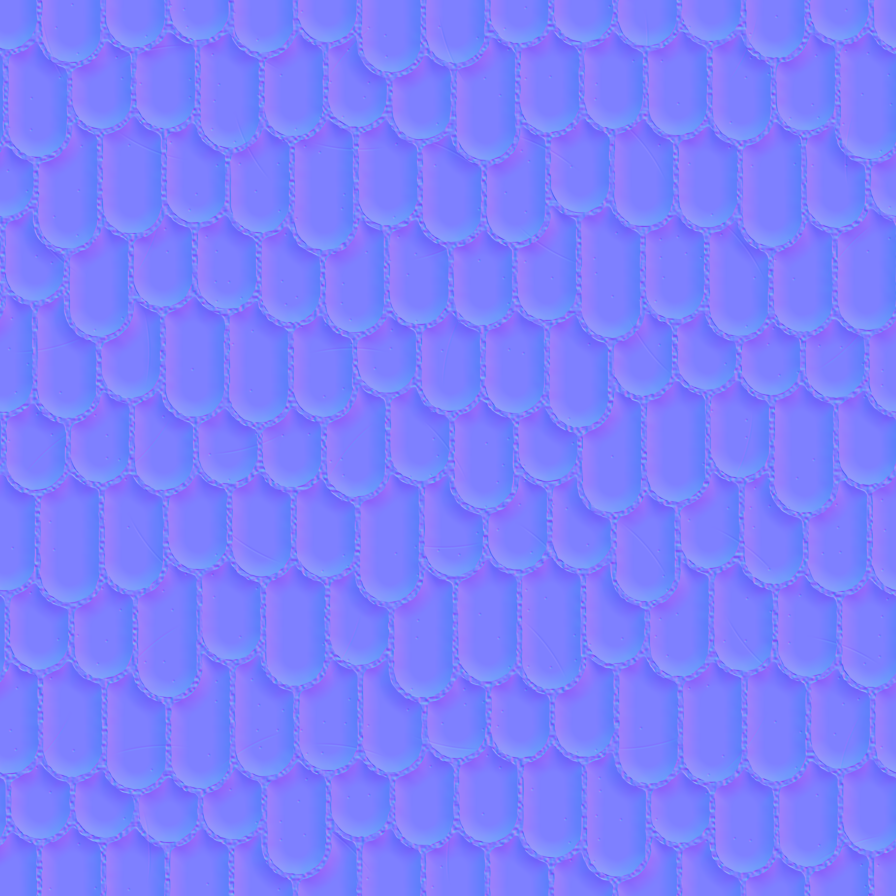
Write a three.js fragment shader that draws this texture map.

```glsl
#define COLUMNS 14.0
#define ROWS 10.0
#define RADIUS (0.5 / COLUMNS)
#define LENGTH_SPREAD 0.48
#define GROUT 0.0028
#define EDGE_WIDTH 0.0016
#define EDGE_HEIGHT 0.0008
#define DISH_WIDTH 0.0195
#define DISH_SLOPE 0.28
#define CORNER 0.008
#define GRAIN 0.0011
#define SAMPLES 2

varying vec2 vUv;

float hash(vec2 p) {
  vec3 q = fract(p.xyx * vec3(0.1031, 0.1030, 0.0973));
  q += dot(q, q.yzx + 33.33);
  return fract((q.x + q.y) * q.z);
}

// Value noise that wraps after the given number of cells
float noise(vec2 uv, float cells) {
  vec2 g = uv * cells, id = floor(g), f = fract(g);
  f = f * f * (3.0 - 2.0 * f);
  vec2 a = mod(id, cells), b = mod(id + 1.0, cells);
  return mix(mix(hash(a), hash(vec2(b.x, a.y)), f.x),
             mix(hash(vec2(a.x, b.y)), hash(b), f.x), f.y);
}

float smoothMin(float a, float b, float k) {
  float h = max(k - abs(a - b), 0.0) / k;
  return min(a, b) - h * h * k * 0.25;
}

// Signed distance to one row of shingles: x exact, y with fused cusps
vec2 rowDistance(vec2 p, float row) {
  float wrappedRow = mod(row, ROWS);
  float phase = 0.589 + 0.5 * mod(row + 1.0, 2.0)
              + 0.046 * cos(6.28318 * (wrappedRow - 8.5) / ROWS);
  float nearest = floor(p.x * COLUMNS - phase + 0.5);
  vec2 d = vec2(1.0);
  for (int i = -1; i <= 1; i++) {
    float column = nearest + float(i);
    float jitter = hash(vec2(mod(column, COLUMNS), wrappedRow) + 17.0) - 0.5;
    float bottom = 1.0 - (row + 0.6 + LENGTH_SPREAD * jitter) / ROWS;
    vec2 q = p - vec2((column + phase) / COLUMNS, bottom + RADIUS);
    float shingle = length(vec2(q.x, min(q.y, 0.0))) - RADIUS;
    d = vec2(min(d.x, shingle), smoothMin(d.y, shingle, CORNER));
  }
  return d;
}

// Distance from the outline of the topmost shingle at p
float outlineDistance(vec2 p) {
  float firstRow = floor((1.0 - p.y) * ROWS) - 1.0;
  float above = 1.0;
  for (int i = 0; i < 4; i++) {
    vec2 d = rowDistance(p, firstRow + float(i));
    if (d.x < 0.0) return smoothMin(-d.x, above, CORNER);
    above = d.y;
  }
  return above;
}

// Sparse pits and faint curved scratches
float wear(vec2 p) {
  vec2 g = p * 40.0, id = mod(floor(g), 40.0);
  vec2 centre = 0.2 + 0.6 * vec2(hash(id + 5.0), hash(id + 71.0));
  float pit = step(0.72, hash(id + 131.0))
            * (1.0 - smoothstep(0.0, 0.08, length(fract(g) - centre)));

  g = p * 9.0;
  id = mod(floor(g), 9.0);
  float angle = 6.28318 * hash(id + 211.0);
  vec2 q = mat2(cos(angle), sin(angle), -sin(angle), cos(angle)) * (fract(g) - 0.5);
  float scratch = step(0.4, hash(id + 307.0))
                * (1.0 - smoothstep(0.0, 0.016, abs(q.y + 0.3 * q.x * q.x)))
                * (1.0 - smoothstep(0.15, 0.4, abs(q.x)));
  return 0.0003 * pit + 0.00013 * scratch;
}

float height(vec2 p) {
  float d = outlineDistance(p) + 0.0008 * (noise(p, 110.0) - 0.5);
  float face = smoothstep(GROUT - 0.5 * EDGE_WIDTH, GROUT + 0.5 * EDGE_WIDTH, d);
  float dish = clamp(1.0 - (d - GROUT) / DISH_WIDTH, 0.0, 1.0);
  return 0.5 * DISH_SLOPE * DISH_WIDTH * dish * dish
       + face * (EDGE_HEIGHT - wear(p))
       + (1.0 - face) * GRAIN * noise(p, 300.0);
}

vec3 surfaceNormal(vec2 p) {
  vec2 e = vec2(0.0005, 0.0);
  vec2 slope = vec2(height(p + e.xy) - height(p - e.xy),
                    height(p + e.yx) - height(p - e.yx)) / (2.0 * e.x);
  return normalize(vec3(-slope, 1.0));
}

void main() {
  // Average several normals across each pixel
  vec2 footprint = fwidth(vUv);
  vec3 sum = vec3(0.0);
  for (int j = 0; j < SAMPLES; j++)
    for (int i = 0; i < SAMPLES; i++) {
      vec2 offset = (vec2(float(i), float(j)) + 0.5) / float(SAMPLES) - 0.5;
      sum += surfaceNormal(vUv + offset * footprint);
    }
  vec3 normal = sum / float(SAMPLES * SAMPLES);
  gl_FragColor = vec4(normal * 0.5 + vec3(0.493, 0.5, 0.5), 1.0);
}
```
